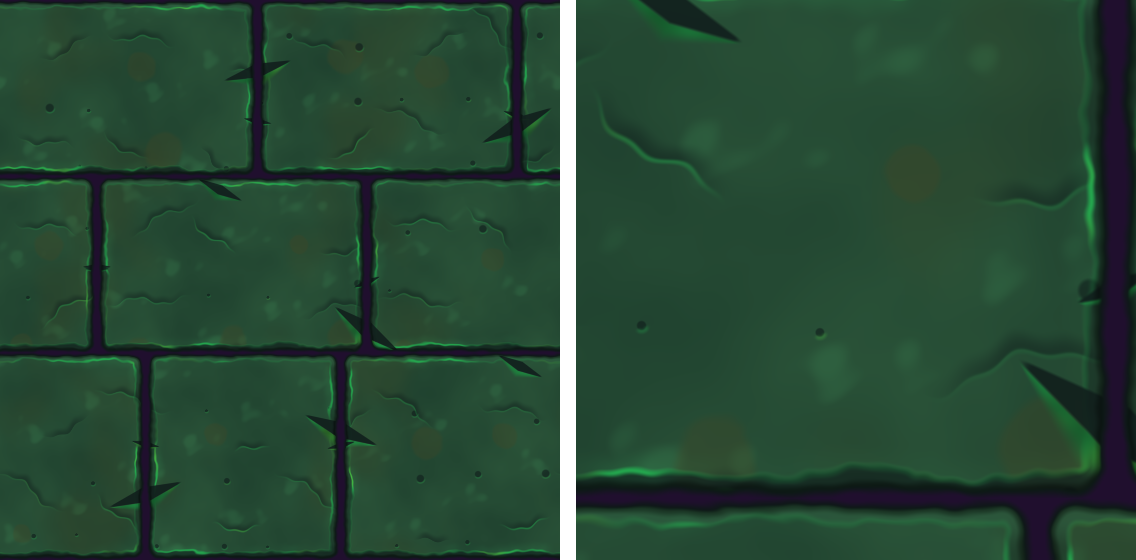
Left: the whole. Right: its middle third, enlarged.
This texture is drawn by a WebGL 2 fragment shader. Its source:

```glsl
#version 300 es
precision highp float;
uniform vec2 u_resolution;
out vec4 fragColor;

const float TAU = 6.2831853;
const vec3 STONE_DARK = vec3(0.125, 0.26, 0.185);
const vec3 STONE_LIGHT = vec3(0.165, 0.325, 0.22);
const vec3 MOSS = vec3(0.19, 0.27, 0.165);
const vec3 RUST = vec3(0.27, 0.27, 0.14);
const vec3 SHADOW = vec3(0.065, 0.12, 0.11);
const vec3 MORTAR = vec3(0.125, 0.06, 0.18);
const vec3 GLOW = vec3(0.13, 0.63, 0.29);
const vec3 LIME = vec3(0.36, 0.72, 0.20);

// Course edges; joints hold x, course, chip height, chip slope
const float COURSES[4] = float[4](0.0, 0.370, 0.685, 1.0);
const vec4 JOINTS[6] = vec4[6](
  vec4(0.260, 0, 0.117, 0.35), vec4(0.609, 0, 0.232, -0.42),
  vec4(0.173, 1, 0.520, 0.00), vec4(0.655, 1, 0.412, -0.70),
  vec4(0.460, 2, 0.874, 0.30), vec4(0.923, 2, 0.776, 0.50));

vec2 hash2(vec2 p) {
  vec3 q = fract(p.xyx * vec3(0.1031, 0.1030, 0.0973));
  q += dot(q, q.yzx + 33.33);
  return fract((q.xx + q.yz) * q.zy);
}

// Layered sines with whole frequencies, so the pattern wraps
float waves(vec2 p, float freq, float seed) {
  float sum = 0.0, amp = 0.5;
  for (int i = 0; i < 5; i++) {
    float a = seed + 2.4 * float(i);
    vec2 k = round(freq * vec2(cos(a), sin(a)));
    sum += amp * sin(TAU * dot(p, k) + 3.0 * a + 2.5 * sum);
    amp *= 0.65;
    freq *= 1.55;
  }
  return sum;
}

float band(float d, float width) { return 1.0 - smoothstep(0.0, width, abs(d)); }

vec2 along(vec2 q, vec2 dir) { return vec2(dot(q, dir), dot(q, vec2(-dir.y, dir.x))); }

// Vector from a jittered point in a wrapping grid
vec2 fromPoint(vec2 p, float n, vec2 cell, vec2 h) { return (p * n - cell - 0.2 - 0.6 * h) / n; }

// Position within the brick (xy) and its half size (zw)
vec4 brick(vec2 p) {
  int course = int(p.y > COURSES[1]) + int(p.y > COURSES[2]);
  float left = 1.0, right = 1.0;
  for (int i = 0; i < 6; i++) {
    if (int(JOINTS[i].y) != course) continue;
    left = min(left, fract(p.x - JOINTS[i].x));
    right = min(right, fract(JOINTS[i].x - p.x));
  }
  vec2 size = 0.5 * vec2(left + right, COURSES[course + 1] - COURSES[course]);
  return vec4(vec2(left, p.y - COURSES[course]) - size, size);
}

float roundedBox(vec2 p, vec2 size, float r) {
  vec2 q = abs(p) - size + r;
  return length(max(q, 0.0)) + min(max(q.x, q.y), 0.0) - r;
}

// Each surface mark returns shadow (x) and light (y)
vec2 chip(vec2 q, float slope, float len) {
  q.x = fract(q.x + 0.5) - 0.5;
  q = along(q, normalize(vec2(1.0, slope)));
  float thick = 0.19 * max(len - abs(q.x), 0.0);
  float ends = 1.0 - smoothstep(0.85 * len, len, abs(q.x));
  float below = -q.y - thick;
  float dark = 1.0 - smoothstep(-0.001, 0.0015, abs(q.y) - thick);
  float lit = smoothstep(-0.001, 0.002, below) * (1.0 - smoothstep(0.3 * thick, 1.7 * thick + 0.001, below));
  return vec2(dark, lit) * ends;
}

vec2 chips(vec2 p) {
  vec2 marks = vec2(0);
  for (int i = 0; i < 6; i++) {
    vec4 j = JOINTS[i];
    int course = int(j.y);
    float top = COURSES[course + 1], base = COURSES[course];
    float nickY = mix(base, top, 0.3 + 0.4 * hash2(j.xy * 57.0).x);
    marks = max(marks, chip(p - j.xz, j.w, 0.022 + 0.05 * smoothstep(0.0, 0.4, abs(j.w))));
    marks = max(marks, chip(p - vec2(j.x, nickY), -0.6 * j.w, 0.026));
    if (i == 1 || i == 2)
      marks = max(marks, chip(p - vec2(j.x + 0.32 - 0.1 * j.y, top - 0.024), -0.5, 0.045));
  }
  return marks;
}

vec2 crack(vec2 q, vec2 h) {
  float angle = mix(-0.9, 0.6, h.x);
  q = along(q, vec2(cos(angle), sin(angle)));
  q.y += 0.007 * sin(q.x * 62.0 + TAU * h.y) + 0.002 * sin(q.x * 190.0 + 9.0 * h.x);
  float taper = 1.0 - smoothstep(0.2, 1.0, abs(q.x) / (0.035 + 0.05 * h.y));
  float dark = smoothstep(0.0, 0.002, q.y) * (1.0 - smoothstep(0.002, 0.016, q.y));
  return taper * vec2(0.45 * dark, band(q.y, 0.003) * fract(h.x * 7.0));
}

vec2 pit(vec2 q, vec2 h) {
  float r = 0.003 + 0.006 * h.x * h.x;
  float dark = 1.0 - smoothstep(0.6 * r, r, length(q));
  float lit = band(length(q) - r, 0.0025) * smoothstep(0.1, 0.9, dot(normalize(q + 1e-5), vec2(0.3, -0.95)));
  return vec2(0.65 * dark, 0.6 * lit) * step(h.y, 0.45);
}

// Cracks and pits in xy, rust patches in z
vec3 wear(vec2 p) {
  vec3 sum = vec3(0);
  for (int k = 0; k < 9; k++) {
    vec2 step9 = vec2(k % 3 - 1, k / 3 - 1);
    vec2 coarse = floor(p * 6.0) + step9, fine = floor(p * 9.0) + step9;
    vec2 a = hash2(mod(coarse, 6.0) + 11.0), b = hash2(mod(fine, 9.0) + 43.0);
    vec2 c = hash2(mod(coarse, 6.0) + 83.0);
    sum.xy = max(sum.xy, crack(fromPoint(p, 6.0, coarse, a), a));
    sum.xy = max(sum.xy, pit(fromPoint(p, 9.0, fine, b), b));
    float patchSize = 0.02 + 0.018 * c.x;
    float spot = length(fromPoint(p, 6.0, coarse, c)) + 0.004 * waves(p, 9.0, 2.0);
    sum.z = max(sum.z, step(c.y, 0.4) * (1.0 - smoothstep(0.75 * patchSize, patchSize, spot)));
  }
  return sum;
}

void main() {
  vec2 p = gl_FragCoord.xy / u_resolution;
  vec4 b = brick(p);
  float edge = roundedBox(b.xy, b.zw - vec2(0.009, 0.006), 0.014) + 0.0022 * waves(p, 13.0, 1.0);
  float depth = -edge;

  // Mottled stone
  float mottle = waves(p, 3.0, 0.4), streak = waves(p, 7.0, 5.1);
  vec3 color = mix(STONE_DARK, STONE_LIGHT, clamp(0.5 + 0.4 * mottle + 0.12 * streak, 0.0, 1.0));
  color = mix(color, MOSS, 0.5 * smoothstep(0.0, 1.0, waves(p, 2.0, 3.3)));
  color += vec3(0.02, 0.055, 0.03) * smoothstep(0.6, 1.1, streak);

  // Cracks, pits and rust
  vec3 marks = wear(p);
  vec3 glow = mix(GLOW, LIME, 0.6 * smoothstep(0.1, 0.9, waves(p, 6.0, 4.2)));
  color = mix(color, RUST, 0.3 * marks.z);
  color = mix(color, SHADOW, marks.x);
  color = mix(color, glow, 0.5 * marks.y);

  // Worn rim: lit line, pale upper bevel, shaded lower bevel
  float upper = smoothstep(0.035, 0.012, b.w - b.y + 0.0);
  float lower = 1.0 - smoothstep(0.012, 0.035, b.w + b.y);
  float inner = depth - 0.008 + 0.004 * waves(p, 9.0, 2.7);
  float gate = 0.2 + 0.7 * smoothstep(-0.1, 0.8, waves(p, 5.0, 1.9));
  float bevel = 1.0 - smoothstep(-0.001, 0.002, inner);
  color = mix(color, SHADOW, bevel * mix(0.4, 0.75, lower));
  color = mix(color, STONE_LIGHT * 1.2, 0.6 * bevel * upper);
  color = mix(color, glow, gate * band(inner, 0.0035));
  color += 0.10 * GLOW * gate * band(inner, 0.018);

  // Chips, then mortar
  vec2 cut = chips(p);
  color = mix(color, glow * (0.75 + 0.25 * streak), 0.85 * cut.y);
  color = mix(color, SHADOW, 0.9 * cut.x);
  color *= mix(0.6, 1.0, smoothstep(0.0, 0.005, depth));
  vec3 gap = mix(SHADOW * 0.8, MORTAR, smoothstep(0.0, 0.006, edge));
  color = mix(color, gap, smoothstep(-0.001, 0.0015, edge));
  fragColor = vec4(color, 1.0);
}
```
